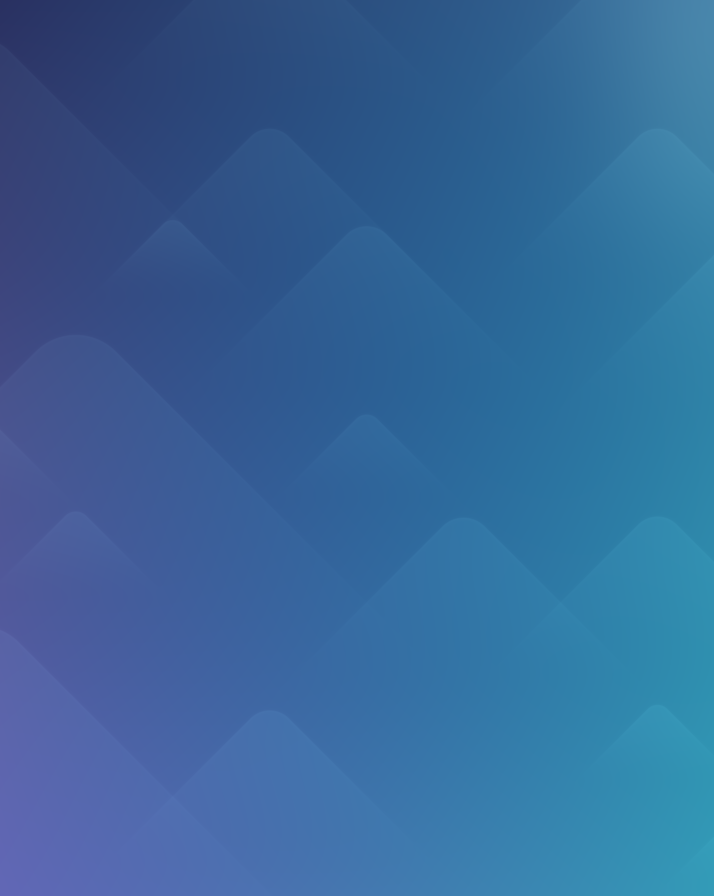
Write a Shadertoy shader that draws this background.

```glsl
const int PEAK_COUNT = 18;
const float SPACING = 0.1082;              // lattice step, in canvas heights
const vec2 LATTICE_ORIGIN = vec2(0.0846, 0.8685);
const vec3 FILL_TINT = vec3(0.021, 0.033, 0.029);
const vec3 RIM_TINT = vec3(0.012, 0.014, 0.013);
const vec3 GLOW_TINT = vec3(0.075, 0.075, 0.045);

// Lattice cells (column, row counted downward) that carry a peak
const vec2 CELLS[PEAK_COUNT] = vec2[](
    vec2(2, -2), vec2(6, -2), vec2(-1, -1), vec2(2, 0), vec2(6, 0), vec2(1, 1),
    vec2(3, 1), vec2(7, 1), vec2(0, 2), vec2(-1, 3), vec2(3, 3), vec2(0, 4),
    vec2(4, 4), vec2(6, 4), vec2(-1, 5), vec2(2, 6), vec2(6, 6), vec2(7, 7));

// Depth over which each peak fades away
const float REACH[PEAK_COUNT] = float[](
    0.21, 0.24, 0.32, 0.20, 0.20, 0.10,
    0.21, 0.24, 0.42, 0.12, 0.11, 0.11,
    0.22, 0.20, 0.42, 0.20, 0.10, 0.11);

// Quadratic curve through three colours at t = 0, 0.5 and 1
vec3 curve(vec3 a, vec3 b, vec3 c, float t) {
    return a * (1.0 - t) * (1.0 - 2.0 * t)
         + b * 4.0 * t * (1.0 - t)
         + c * t * (2.0 * t - 1.0);
}

vec3 backdrop(vec2 uv) {
    vec3 bottom = curve(vec3(0.38, 0.40, 0.71), vec3(0.27, 0.47, 0.69),
                        vec3(0.20, 0.61, 0.72), uv.x);
    vec3 middle = curve(vec3(0.28, 0.31, 0.55), vec3(0.18, 0.38, 0.59),
                        vec3(0.18, 0.52, 0.66), uv.x);
    vec3 top = curve(vec3(0.16, 0.19, 0.38), vec3(0.17, 0.31, 0.50),
                     vec3(0.20, 0.43, 0.61), uv.x);
    return curve(bottom, middle, top, uv.y);
}

// Distance to a right-angled wedge opening downward, with a rounded tip
float wedgeDistance(vec2 offset, float radius) {
    vec2 sides = vec2(offset.x - offset.y, -offset.x - offset.y) * 0.70711;
    vec2 corner = radius - sides;
    return length(max(corner, 0.0)) + min(max(corner.x, corner.y), 0.0) - radius;
}

// Soft fill and thin bright rim, both fading below the tip
vec3 peakLight(vec2 offset, float reach, float pixel) {
    float dist = wedgeDistance(offset, reach * 0.15);
    float fade = 1.0 - smoothstep(0.0, reach, -offset.y);
    float fill = 1.0 - smoothstep(-pixel, pixel, dist);
    float rim = exp(-abs(dist) / 0.0016);
    return fade * (fill * FILL_TINT + rim * RIM_TINT);
}

float softGlow(vec2 offset, vec2 size) {
    vec2 scaled = offset / size;
    return exp(-dot(scaled, scaled));
}

void mainImage(out vec4 fragColor, in vec2 fragCoord) {
    vec2 uv = fragCoord / iResolution.xy;
    vec2 point = fragCoord / iResolution.y;
    float pixel = 1.0 / iResolution.y;

    // Base gradient and upper right glow
    vec3 color = backdrop(uv);
    color += GLOW_TINT * softGlow(uv - vec2(1.0, 0.95), vec2(0.17, 0.20));

    // Translucent peaks
    for (int i = 0; i < PEAK_COUNT; i++) {
        vec2 tip = LATTICE_ORIGIN + SPACING * CELLS[i] * vec2(1.0, -1.0);
        color += peakLight(point - tip, REACH[i], pixel);
    }

    fragColor = vec4(clamp(color, 0.0, 1.0), 1.0);
}
```
